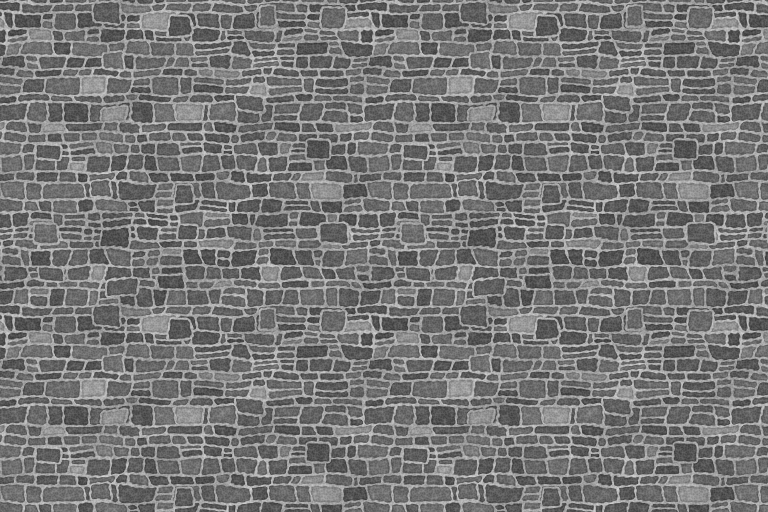
Write a WebGL 1 fragment shader that draws this texture.

```glsl
precision highp float;
// Grey rubble stone wall: a tile of uneven courses, repeated about 2.1 x 1.7 times.
// Jittered joints cut each course into rounded stones; some are split into thin
// slabs, larger blocks break the courses, and cellular grain weathers the faces.
uniform vec2 u_resolution;

const float TAU = 6.2831853;
const vec2 TILE = vec2(0.717, 0.592);   // tile size in canvas heights
const float COURSES = 23.0;             // courses per tile
const vec2 BLOCK_GRID = vec2(5.0, 7.0); // candidate large blocks per tile
const float GAP = 0.0044;               // mortar width
const float CORNER = 0.0042;            // stone corner radius

float hash(vec2 p) {
  vec3 q = fract(vec3(p.xyx) * vec3(0.1031, 0.1030, 0.0973));
  q += dot(q, q.yzx + 33.33);
  return fract((q.x + q.y) * q.z);
}

// Integer index wrapped to the tile
vec2 wrap(vec2 i, vec2 count) {
  return floor(mod(i + 0.5, count));
}

// Cellular noise: distance to the nearest scattered point, periodic in the tile
float cells(vec2 t, vec2 count) {
  vec2 p = t * count, base = floor(p);
  float nearest = 1.0;
  for (int y = -1; y <= 1; y++) {
    for (int x = -1; x <= 1; x++) {
      vec2 i = base + vec2(float(x), float(y));
      vec2 id = wrap(i, count);
      vec2 point = i + vec2(hash(id + 3.7), hash(id + 91.3));
      nearest = min(nearest, length(p - point));
    }
  }
  return nearest;
}

// Layered sines with whole wave counts, so they close over the tile
vec2 waves(vec2 t, vec2 k) {
  vec2 a = TAU * t;
  return vec2(sin(k.x * a.y + 2.0 * sin(k.y * a.x)) + 0.6 * sin((k.x + 4.0) * a.y - k.y * a.x),
              sin(k.y * a.x + 2.0 * sin(k.x * a.y)) + 0.6 * sin((k.y + 3.0) * a.x + k.x * a.y));
}

// Irregular position of joint i, leaning by the given amount
float joint(float i, float count, float seed, float jitter, float lean) {
  float id = wrap(vec2(i), vec2(count)).x;
  return i + jitter * (hash(vec2(id, seed)) - 0.5) + lean * (hash(vec2(id, seed + 57.0)) - 0.5);
}

// Joints on either side of s, and the wrapped index: (low, high, index)
vec3 span(float s, float count, float seed, float jitter, float lean) {
  float i = floor(s);
  if (s < joint(i, count, seed, jitter, lean)) i -= 1.0;
  else if (s >= joint(i + 1.0, count, seed, jitter, lean)) i += 1.0;
  return vec3(joint(i, count, seed, jitter, lean),
              joint(i + 1.0, count, seed, jitter, lean),
              wrap(vec2(i), vec2(count)).x);
}

float roundedBox(vec2 p, vec2 halfSize, float radius) {
  float r = min(radius, 0.8 * min(halfSize.x, halfSize.y));
  vec2 q = abs(p) - halfSize + r;
  return length(max(q, 0.0)) + min(max(q.x, q.y), 0.0) - r;
}

// Stone of the regular courses: (signed distance, identity)
vec3 courseStone(vec2 t) {
  float s = t.y * COURSES;
  vec3 row = span(s, COURSES, 11.0, 0.62, 0.0);
  float count = 15.0 + floor(6.0 * hash(vec2(row.z, 5.0)));
  float lean = 0.4 * ((s - row.x) / (row.y - row.x) - 0.5);
  float u = t.x * count + hash(vec2(row.z, 8.0));
  vec3 col = span(u, count, row.z + 20.0, 0.74, lean);
  vec2 id = vec2(col.z, row.z);
  // Split some of the taller stones into two thin slabs
  if (row.y - row.x > 0.85 && hash(id + 140.0) > 0.76) {
    float cut = mix(row.x, row.y, 0.4 + 0.2 * hash(id + 170.0));
    if (s < cut) row.y = cut;
    else { row.x = cut; id += 300.0; }
  }
  vec2 scale = TILE / vec2(count, COURSES);
  vec2 p = (vec2(u, s) - 0.5 * vec2(col.x + col.y, row.x + row.y)) * scale;
  vec2 halfSize = 0.5 * vec2(col.y - col.x, row.y - row.x) * scale - 0.5 * GAP;
  return vec3(roundedBox(p, max(halfSize, 0.0005), CORNER), id);
}

// Lay an occasional large block over the courses, with mortar around it
vec3 addBlock(vec3 stone, vec2 t) {
  vec2 g = t * BLOCK_GRID;
  vec2 id = wrap(floor(g), BLOCK_GRID) + 500.0;
  if (hash(id) > 0.6) return stone;
  vec2 offset = (vec2(hash(id + 13.0), hash(id + 29.0)) - 0.5) * vec2(0.45, 0.4);
  vec2 halfSize = mix(vec2(0.015, 0.013), vec2(0.028, 0.019), vec2(hash(id + 41.0), hash(id + 67.0)));
  float d = roundedBox((fract(g) - 0.5 - offset) * TILE / BLOCK_GRID, halfSize, CORNER);
  if (d < 0.5 * GAP) return vec3(d, id);
  return vec3(max(stone.x, GAP - d), stone.yz);
}

void main() {
  vec2 p = gl_FragCoord.xy / u_resolution.y;
  vec2 t = fract(vec2(p.x, 1.0 - p.y) / TILE);
  // Sagging courses and rough stone edges
  vec2 bent = t + (0.0022 * waves(t, vec2(5.0, 4.0)) + 0.0006 * waves(t, vec2(37.0, 43.0))) / TILE;
  vec3 stone = addBlock(courseStone(bent), bent);

  float mottle = cells(t, vec2(48.0, 56.0)) - 0.45;
  float grain = cells(t, vec2(170.0, 140.0)) - 0.45;

  // Stone faces: individual greys, a few pale ones, darker rims
  float face = mix(0.32, 0.46, hash(stone.yz + 7.0));
  face += 0.17 * step(0.94, hash(stone.yz + 210.0));
  face += 0.10 * mottle + 0.14 * grain;
  face *= mix(0.82, 1.0, smoothstep(0.0, 0.005, -stone.x));

  // Mortar, dulled in soft patches
  float mortar = 0.68 + 0.035 * waves(t, vec2(3.0, 2.0)).y + 0.10 * mottle + 0.14 * grain;

  float edge = 0.75 / u_resolution.y;
  float grey = mix(face, mortar, smoothstep(-edge, edge, stone.x));
  gl_FragColor = vec4(vec3(grey), 1.0);
}
```
